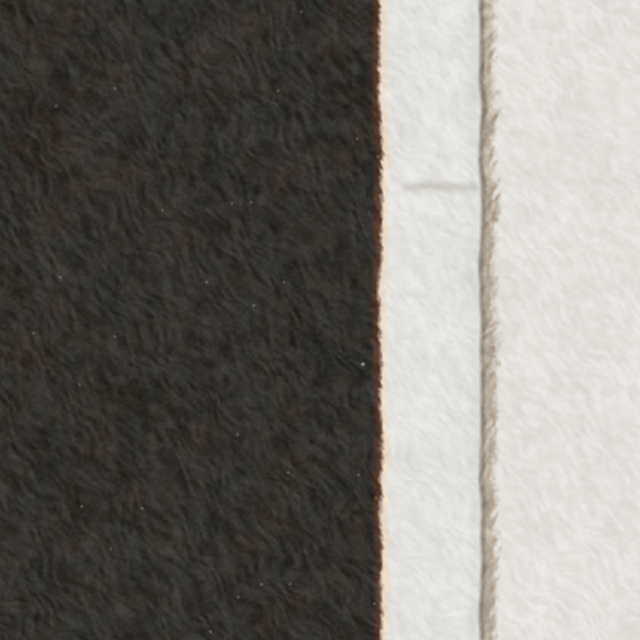
Write a WebGL 1 fragment shader that draws this texture.

```glsl
precision highp float;
// Short-napped felt: a charcoal panel beside a pale strip and a stitched seam.

uniform vec2 u_resolution;

#define EDGE_X 0.594
#define SEAM_X 0.752
#define SEAM_WIDTH 0.030
#define CREASE_Y 0.707
#define FIBRE_SCALE vec2(150.0, 52.0)
#define DARK_NAP 0.15
#define LIGHT_NAP 0.085
#define CHARCOAL vec3(0.196, 0.184, 0.168)
#define IVORY vec3(0.893, 0.882, 0.864)
#define TAN vec3(0.70, 0.645, 0.575)
#define SPECK_POS vec2(0.567, 0.431)

float hash(vec2 p) {
    vec3 q = fract(vec3(p.xyx) * 0.1031);
    q += dot(q, q.yzx + 33.33);
    return fract((q.x + q.y) * q.z);
}

float noise(vec2 p) {
    vec2 i = floor(p), f = fract(p);
    f = f * f * (3.0 - 2.0 * f);
    return mix(mix(hash(i), hash(i + vec2(1.0, 0.0)), f.x),
               mix(hash(i + vec2(0.0, 1.0)), hash(i + vec2(1.0, 1.0)), f.x), f.y);
}

float fbm(vec2 p) {
    float sum = 0.0, amp = 0.5;
    for (int i = 0; i < 4; i++) {
        sum += amp * noise(p);
        p = mat2(0.8, 0.6, -0.6, 0.8) * p * 2.03 + 17.3;
        amp *= 0.5;
    }
    return sum / 0.9375;
}

vec2 rotate(vec2 p, float a) {
    float c = cos(a), s = sin(a);
    return vec2(c * p.x + s * p.y, c * p.y - s * p.x);
}

// Signed nap height: leaning hairs, bent by a slow warp, over a fine grain.
float nap(vec2 p, float lean) {
    vec2 bend = vec2(noise(p * 22.0), noise(p * 22.0 + 41.0)) - 0.5;
    vec2 q = rotate(p + 2.0, lean) + bend * 0.022;
    float hairs = noise(q * FIBRE_SCALE) - 0.5;
    float cross = noise(rotate(q, 0.5) * FIBRE_SCALE * 1.15 + 9.0) - 0.5;
    float grain = noise(p * 210.0 + 5.0) - 0.5;
    return hairs * 0.5 + cross * 0.35 + grain * 0.25;
}

// Sparse pale lint, at most one mote per cell.
float lint(vec2 p) {
    vec2 cell = floor(p * 26.0);
    vec2 centre = 0.2 + 0.6 * vec2(hash(cell + 3.0), hash(cell + 71.0));
    float d = length(fract(p * 26.0) - centre) / 26.0;
    return step(0.93, hash(cell + 19.0)) * (1.0 - smoothstep(0.001, 0.004, d));
}

vec3 darkFelt(vec2 p) {
    float fur = nap(p, 0.45);
    float cloud = fbm(p * 13.0) - 0.5;
    float warmth = fbm(p * 34.0 + 60.0) - 0.5;
    vec3 col = CHARCOAL + fur * DARK_NAP + cloud * 0.045;
    col += vec3(0.045, -0.004, -0.025) * warmth;
    col += 0.13 * lint(p);
    float speck = 1.0 - smoothstep(0.001, 0.005, length(p - SPECK_POS));
    return mix(col, vec3(0.60, 0.62, 0.61), speck * 0.8);
}

vec3 lightFelt(vec2 p) {
    float fur = nap(p + 3.0, 0.55);
    float cloud = fbm(p * 18.0 + 30.0) - 0.5;
    vec3 col = IVORY + fur * LIGHT_NAP * vec3(0.9, 1.0, 1.1) + cloud * 0.04;
    float strip = 1.0 - smoothstep(SEAM_X - 0.01, SEAM_X, p.x);
    col += strip * vec3(-0.006, 0.002, 0.006);

    // Faint crease crossing the narrow strip
    float y = p.y - CREASE_Y + (noise(p * 30.0) - 0.5) * 0.008;
    float span = smoothstep(0.615, 0.65, p.x) * strip;
    col -= vec3(0.075, 0.085, 0.095) * exp(-y * y / 0.00006) * span;
    return col;
}

// Hairy tan band with a dark, cool line on its left side.
vec3 addSeam(vec3 col, vec2 p) {
    float wobble = (noise(vec2(p.y * 24.0, 4.0)) - 0.5) * 0.005;
    float tuft = nap(p + 7.0, -0.55);
    float x = p.x - SEAM_X - wobble;
    float frayed = x + tuft * 0.016;
    float band = smoothstep(-0.006, 0.004, x)
               * (1.0 - smoothstep(SEAM_WIDTH * 0.4, SEAM_WIDTH, frayed));
    vec3 thread = TAN + tuft * 0.30 + (fbm(p * 30.0) - 0.5) * 0.10;
    col = mix(col, thread, band * 0.85);
    float line = exp(-pow((x - 0.002) / 0.0045, 2.0));
    col = mix(col, vec3(0.48, 0.46, 0.42) + tuft * 0.2, line * 0.62);
    float halo = exp(-pow((x + 0.012) / 0.008, 2.0));
    return col + halo * vec3(-0.035, -0.012, -0.008);
}

void main() {
    vec2 p = gl_FragCoord.xy / u_resolution;
    vec3 light = addSeam(lightFelt(p), p);

    // Frayed boundary with a russet inner rim and a peach outer rim
    float wobble = (noise(vec2(p.y * 13.0, 2.0)) - 0.5) * 0.005;
    float fray = nap(p + 11.0, 0.5) * 0.009;
    float d = p.x - EDGE_X - wobble - fray;
    vec3 col = mix(darkFelt(p), light, smoothstep(-0.005, 0.005, d));
    float rust = exp(-pow((d + 0.005) / 0.006, 2.0));
    float peach = exp(-pow((d - 0.006) / 0.005, 2.0));
    col += rust * vec3(0.13, 0.035, -0.01);
    col += peach * vec3(0.035, -0.025, -0.085);
    gl_FragColor = vec4(clamp(col, 0.0, 1.0), 1.0);
}
```
